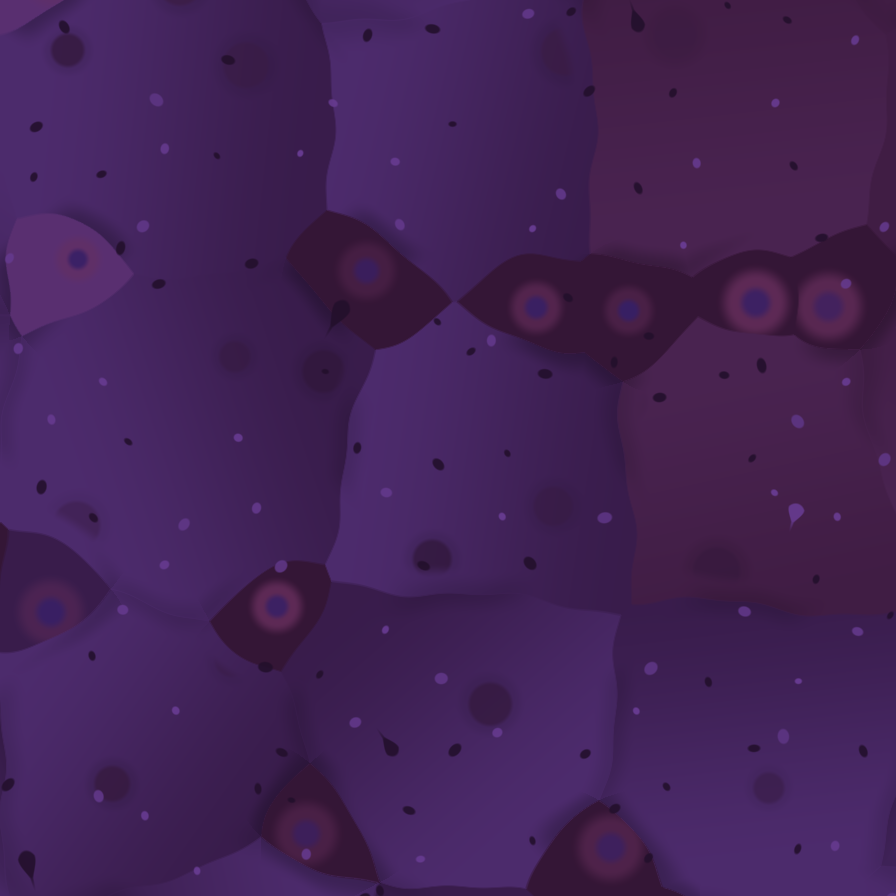
Give the GLSL for this texture, as a Shadertoy shader.

```glsl
// Draws a violet mosaic of large rounded cells, ringed small cells in the gaps, and scattered flecks.

const float LARGE_COUNT = 3.0;
const float SMALL_COUNT = 8.0;
const float LARGE_REACH = 0.13;   // head start of large cells over small ones
const float GAP_DISTANCE = 0.195; // small cells live at least this far from large centres

const vec3 VIOLET = vec3(0.30, 0.168, 0.425);
const vec3 DEEP_VIOLET = vec3(0.222, 0.11, 0.295);
const vec3 PLUM = vec3(0.288, 0.138, 0.315);
const vec3 DEEP_PLUM = vec3(0.25, 0.112, 0.265);
const vec3 WINE = vec3(0.205, 0.085, 0.21);
const vec3 ORCHID = vec3(0.35, 0.185, 0.44);
const vec3 ROSE = vec3(0.40, 0.18, 0.36);
const vec3 INDIGO = vec3(0.21, 0.12, 0.40);
const vec3 LILAC = vec3(0.42, 0.24, 0.59);
const vec3 INK = vec3(0.135, 0.06, 0.17);

struct Cell { float dist; vec2 centre; vec2 id; bool small; };

vec2 hash2(vec2 id, float seed) {
    vec3 q = fract(id.xyx * vec3(0.1031, 0.1030, 0.0973) + seed * 0.137);
    q += dot(q, q.yzx + 33.33);
    return fract((q.xx + q.yz) * q.zy);
}

vec2 direction(float turn) {
    return vec2(cos(6.2832 * turn), sin(6.2832 * turn));
}

vec2 scatter(vec2 id, float count, float jitter, float seed) {
    return (id + 0.5 + jitter * (hash2(id, seed) - 0.5)) / count;
}

vec2 largeCentre(vec2 id) { return scatter(id, LARGE_COUNT, 0.45, 3.0); }

float largeDistance(vec2 p) {
    float nearest = 9.0;
    for (int k = 0; k < 9; k++) {
        vec2 id = floor(p * LARGE_COUNT) + vec2(k % 3, k / 3) - 1.0;
        nearest = min(nearest, distance(p, largeCentre(id)));
    }
    return nearest;
}

// Keeps the two nearest cells
void insertCell(inout Cell first, inout Cell second, Cell c) {
    if (c.dist < first.dist) { second = first; first = c; }
    else if (c.dist < second.dist) { second = c; }
}

void findCells(vec2 p, inout Cell first, inout Cell second) {
    for (int k = 0; k < 9; k++) {
        vec2 offset = vec2(k % 3, k / 3) - 1.0;
        vec2 id = floor(p * LARGE_COUNT) + offset;
        vec2 centre = largeCentre(id);
        insertCell(first, second, Cell(distance(p, centre) - LARGE_REACH, centre, id, false));
        id = floor(p * SMALL_COUNT) + offset;
        centre = scatter(id, SMALL_COUNT, 0.6, 7.0);
        if (largeDistance(centre) > GAP_DISTANCE)
            insertCell(first, second, Cell(distance(p, centre), centre, id, true));
    }
}

vec3 largeColour(vec2 p, Cell c) {
    float slope = dot(p - c.centre, direction(hash2(c.id, 11.0).x));
    float t = smoothstep(-0.17, 0.17, slope);
    float plum = step(1.5, c.id.x) * step(0.5, c.id.y);
    return mix(mix(DEEP_VIOLET, VIOLET, t), mix(DEEP_PLUM, PLUM, t), plum);
}

// Small cell with a rose ring and an indigo core
vec3 smallColour(vec2 p, Cell c) {
    vec2 h = hash2(c.id, 13.0);
    vec2 look = hash2(c.id, 17.0);
    float d = distance(p, c.centre) / mix(0.65, 1.05, h.y);
    vec3 base = mix(WINE, DEEP_VIOLET, step(0.65, h.x));
    base = mix(base, ORCHID, step(0.86, h.x));
    base = mix(base, ROSE, mix(0.25, 0.85, look.x) * (1.0 - smoothstep(0.026, 0.046, d)));
    return mix(base, INDIGO, mix(0.6, 1.0, look.y) * (1.0 - smoothstep(0.010, 0.022, d)));
}

vec3 cellColour(vec2 p, Cell c) {
    if (c.small) return smallColour(p, c);
    return largeColour(p, c);
}

// Faint round stains inside the large cells
vec3 addStains(vec3 colour, vec2 p, float count) {
    for (int k = 0; k < 9; k++) {
        vec2 id = floor(p * count) + vec2(k % 3, k / 3) - 1.0;
        vec2 h = hash2(id, 23.0);
        float radius = mix(0.020, 0.030, h.y);
        float d = distance(p, scatter(id, count, 0.8, 29.0));
        float strength = step(h.x, 0.4) * mix(0.35, 0.9, fract(h.x * 17.0));
        vec3 stain = mix(INK, PLUM, 0.4 + 0.4 * fract(h.y * 9.0));
        colour = mix(colour, stain, strength * (1.0 - smoothstep(radius - 0.006, radius, d)));
        colour *= 1.0 - 0.1 * strength * (1.0 - smoothstep(radius, radius * 1.5, d));
    }
    return colour;
}

// Oval flecks; taper narrows one end into a shard
vec3 addFlecks(vec3 colour, vec2 p, float count, float share, float size, float taper, float seed, float px) {
    for (int k = 0; k < 9; k++) {
        vec2 id = floor(p * count) + vec2(k % 3, k / 3) - 1.0;
        vec2 h = hash2(id, seed);
        vec2 shape = hash2(id, seed + 2.0);
        vec2 axis = direction(shape.x);
        vec2 q = p - scatter(id, count, 0.9, seed + 5.0);
        q = vec2(dot(q, axis), dot(q, vec2(-axis.y, axis.x)));
        float radius = size * mix(0.45, 1.0, shape.y);
        float width = mix(0.6, 0.9, h.y) * clamp(1.0 - taper * (q.x / radius + 0.6), 0.15, 1.0);
        float d = (length(vec2(q.x, q.y / width)) - radius) * width;
        vec3 tint = mix(INK, mix(LILAC, VIOLET, 0.5 * shape.y), step(0.45, h.y));
        colour = mix(colour, tint, 0.9 * step(h.x, share) * (1.0 - smoothstep(-px, px, d)));
    }
    return colour;
}

void mainImage(out vec4 fragColor, in vec2 fragCoord) {
    float px = 1.0 / iResolution.y;
    vec2 p = fragCoord * px;
    vec2 wavy = p + 0.006 * sin(p.yx * 27.0 + vec2(0.0, 2.0)) + 0.002 * sin(p.yx * 71.0 + 1.0);
    Cell first = Cell(9.0, vec2(0.0), vec2(0.0), false);
    Cell second = first;
    findCells(wavy, first, second);
    float gap = second.dist - first.dist;
    vec3 colour = cellColour(p, first);

    // Stains and soft shadows on the large cells
    if (!first.small) {
        colour = mix(colour, addStains(colour, p, 6.0), smoothstep(0.03, 0.06, gap));
        float patchy = smoothstep(-0.2, 0.8, sin(p.x * 19.0 + 2.0 * sin(p.y * 13.0)));
        float shadow = second.small ? 0.22 : 0.10;
        colour *= 1.0 - shadow * patchy * (1.0 - smoothstep(0.0, 0.05, gap));
    }
    colour = mix(cellColour(p, second), colour, 0.5 + 0.5 * smoothstep(0.0, 2.0 * px, gap));
    colour = addFlecks(colour, p, 13.0, 0.62, 0.0085, 0.0, 31.0, px);
    colour = addFlecks(colour, p, 5.0, 0.3, 0.021, 0.65, 43.0, px);
    fragColor = vec4(colour, 1.0);
}
```
